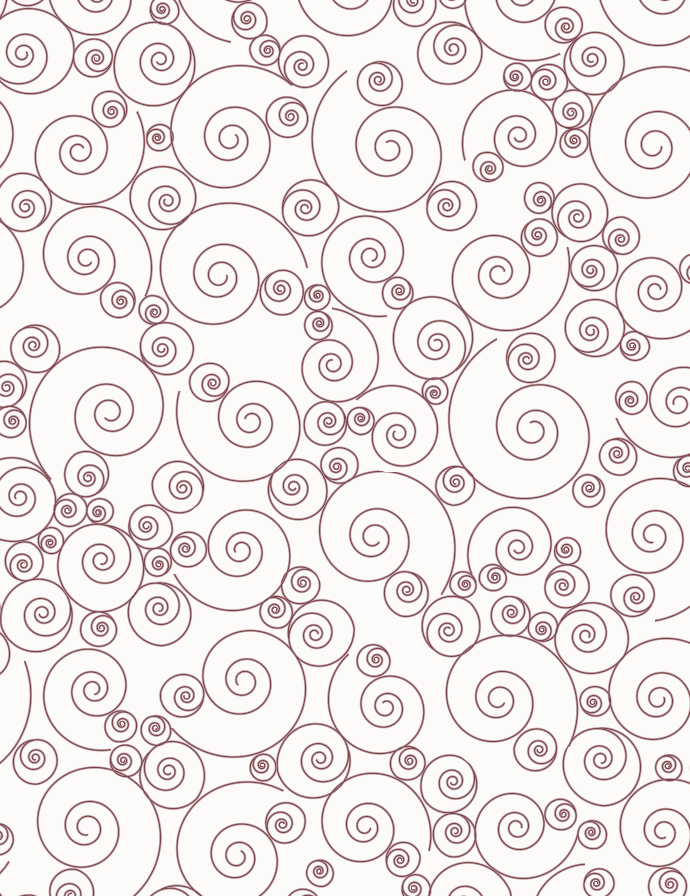
Give the GLSL for this pattern, as a WebGL 1 fragment shader.

```glsl
precision highp float;
// Packed dark red spirals of many sizes, curling inside touching circles on white.
uniform vec2 u_resolution;

const vec3 PAPER = vec3(0.99, 0.985, 0.98);
const vec3 INK = vec3(0.42, 0.17, 0.20);
const float CELLS = 4.9;          // large circles across the canvas width
const float HALF_LINE = 0.0054;   // in cells
const float SOFTNESS = 0.0085;    // in cells
const float JITTER = 0.09;
const float MIN_RADIUS = 0.09;
const float PARENT_RADIUS = 0.31; // larger spirals hold a child in their notch
const float GROWTH = 2.3;         // radius ratio of one spiral turn
const float TURNS = 3.0;
const float TAU = 6.2831853;

float hash(vec2 p) {
  vec3 q = fract(vec3(p.xyx) * 0.1031);
  q += dot(q, q.yzx + 33.33);
  return fract((q.x + q.y) * q.z);
}

// Circles are vec3(centre, radius).
float gap(vec2 p, vec3 c) { return distance(p, c.xy) - c.z; }
vec3 nearer(vec2 p, vec3 a, vec3 b) { return gap(p, a) < gap(p, b) ? a : b; }
vec3 nearest(vec2 p, vec3 a, vec3 b, vec3 c, vec3 d, vec3 e) {
  return nearer(p, nearer(p, nearer(p, a, b), nearer(p, c, d)), e);
}

// Climbs away from the nearest circle until the gap is filled.
vec3 fitCircle(vec2 home, vec2 start, float reach, float maxRadius,
               vec3 a, vec3 b, vec3 c, vec3 d, vec3 e) {
  vec2 p = start;
  float stride = 0.1;
  for (int i = 0; i < 24; i++) {
    vec2 away = p - nearest(p, a, b, c, d, e).xy;
    p += away / max(length(away), 1e-4) * stride;
    p = clamp(p, home - reach, home + reach);
    stride *= 0.85;
  }
  return vec3(p, min(maxRadius, gap(p, nearest(p, a, b, c, d, e))));
}

vec2 site(vec2 id) {
  return id + JITTER * (2.0 * vec2(hash(id + 11.3), hash(id + 47.9)) - 1.0);
}
float weight(vec2 id) { return mix(0.5, 1.4, hash(id + 83.1)); }

// Grid circles share the distance to their neighbours by weight.
vec3 gridCircle(vec2 id) {
  vec2 centre = site(id), side = vec2(1.0, 0.0);
  float w = weight(id), radius = 0.58;
  for (int i = 0; i < 4; i++) {
    radius = min(radius, distance(centre, site(id + side)) * w / (w + weight(id + side)));
    side = vec2(-side.y, side.x);
  }
  return vec3(centre, radius);
}

// Fills the space between four grid circles.
vec3 middleCircle(vec2 id) {
  vec3 a = gridCircle(id), b = gridCircle(id + vec2(1.0, 0.0));
  vec3 c = gridCircle(id + vec2(0.0, 1.0)), d = gridCircle(id + 1.0);
  return fitCircle(id + 0.5, id + 0.5, 0.16, 0.37, a, b, c, d, d);
}

// Paints a white disc with a spiral; v is relative to its centre, end on +x.
void spiral(inout float ink, vec2 v, float radius, bool closed, float soft) {
  float len = length(v);
  ink *= smoothstep(radius - 2.0 * HALF_LINE, radius - HALF_LINE, len);
  vec2 q = v + vec2(0.2 * radius, 0.0);
  float r = max(length(q), 1e-4), outer = 1.2 * radius;
  float t = fract(-atan(q.y, q.x + 1e-6) / TAU);
  float turn = t + max(floor(log(outer / r) / log(GROWTH) - t + 0.5), 0.0);
  float dist = abs(r - outer * pow(GROWTH, -turn)) + max(turn - TURNS, 0.0) * TAU * r;
  if (closed && v.y > 0.0) dist = min(dist, abs(len - radius));
  ink = max(ink, 1.0 - smoothstep(HALF_LINE - soft, HALF_LINE + soft, dist));
}

vec2 turned(vec2 v, float seed) {
  float a = TAU * seed, s = sin(a), c = cos(a);
  v = vec2(c * v.x + s * v.y, c * v.y - s * v.x);
  return fract(seed * 57.0) < 0.5 ? v : vec2(v.x, -v.y);
}

void paint(inout float ink, vec2 p, vec3 circle, float seed, float soft) {
  vec2 v = p - circle.xy;
  float radius = circle.z;
  if (radius < MIN_RADIUS || length(v) > radius * 1.03 + 2.0 * soft) return;
  v = turned(v, seed);
  bool parent = radius > PARENT_RADIUS;
  spiral(ink, v, radius, !parent, soft);
  if (!parent) return;
  vec2 child = v - 0.7 * radius * vec2(cos(0.45), sin(0.45));
  if (length(child) < 0.33 * radius + soft)
    spiral(ink, turned(child, fract(seed * 13.7)), 0.3 * radius, true, soft);
}

// Two small circles fill the space around one grid edge.
void paintEdge(inout float ink, vec2 p, vec2 id, vec2 along, float soft) {
  vec3 a = gridCircle(id), b = gridCircle(id + along);
  vec3 c = middleCircle(id), d = middleCircle(id - along.yx);
  vec2 home = id + 0.5 * along;
  vec3 first = fitCircle(home, 0.5 * (a.xy + b.xy), 0.26, 0.29, a, b, c, d, d);
  vec3 second = fitCircle(home, 2.0 * home - first.xy, 0.3, 0.2, a, b, c, d, first);
  paint(ink, p, second, hash(id + along * 7.7 + 19.0), soft);
  paint(ink, p, first, hash(id + along * 3.3 + 61.0), soft);
}

void main() {
  vec2 p = gl_FragCoord.xy / u_resolution.x * CELLS + vec2(20.3, 30.6);
  float soft = max(SOFTNESS, 0.7 * CELLS / u_resolution.x), ink = 0.0;
  // Small circles first, larger ones over them.
  for (int i = 0; i < 4; i++) {
    vec2 corner = vec2(mod(float(i), 2.0), floor(float(i) / 2.0));
    paintEdge(ink, p, floor(p - vec2(0.5, 0.0)) + corner, vec2(1.0, 0.0), soft);
    paintEdge(ink, p, floor(p - vec2(0.0, 0.5)) + corner, vec2(0.0, 1.0), soft);
  }
  for (int i = 0; i < 4; i++) {
    vec2 id = floor(p - 0.5) + vec2(mod(float(i), 2.0), floor(float(i) / 2.0));
    paint(ink, p, middleCircle(id), hash(id + 29.0), soft);
  }
  for (int i = 0; i < 4; i++) {
    vec2 id = floor(p) + vec2(mod(float(i), 2.0), floor(float(i) / 2.0));
    paint(ink, p, gridCircle(id), hash(id + 5.0), soft);
  }
  gl_FragColor = vec4(mix(PAPER, INK, ink), 1.0);
}
```
